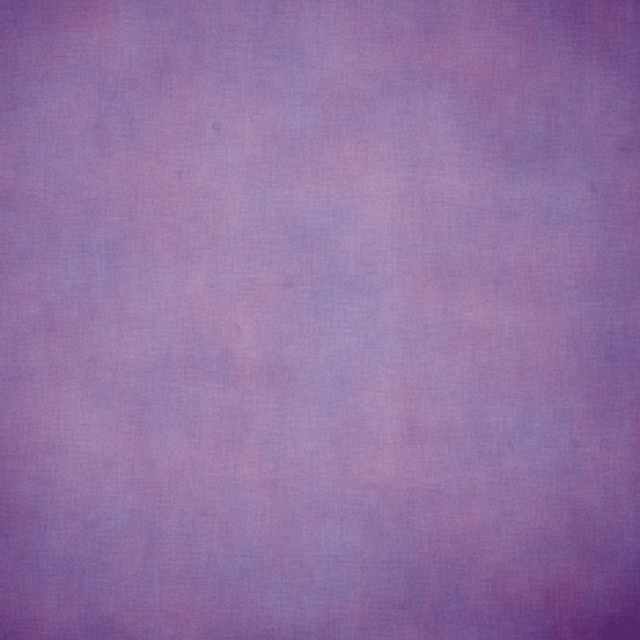
Reproduce this texture procedurally as a Shadertoy shader.

```glsl
vec2 gradientAt(vec2 cell) {
    vec3 h = fract(cell.xyx * vec3(0.1031, 0.1030, 0.0973));
    h += dot(h, h.yzx + 33.33);
    float angle = 6.2832 * fract((h.x + h.y) * h.z);
    return vec2(cos(angle), sin(angle));
}

float gradientNoise(vec2 p) {
    vec2 i = floor(p), f = p - i;
    vec2 u = f * f * f * (f * (f * 6.0 - 15.0) + 10.0);
    vec2 e = vec2(0.0, 1.0);
    return mix(
        mix(dot(gradientAt(i), f), dot(gradientAt(i + e.yx), f - e.yx), u.x),
        mix(dot(gradientAt(i + e), f - e), dot(gradientAt(i + 1.0), f - 1.0), u.x),
        u.y);
}

float fbm(vec2 p) {
    float sum = 0.0, amplitude = 0.6;
    for (int octave = 0; octave < 5; octave++) {
        sum += amplitude * gradientNoise(p);
        p = mat2(1.6, 1.2, -1.2, 1.6) * p + 17.3;
        amplitude *= 0.55;
    }
    return sum;
}

// Fine threads running both ways, plus loose grain
float clothGrain(vec2 p) {
    float warp = gradientNoise(p * vec2(190.0, 28.0) + 41.0);
    float weft = gradientNoise(p * vec2(32.0, 210.0) + 73.0);
    float grain = gradientNoise(p * 233.0 + 9.0);
    return 0.45 * warp + 0.5 * weft + 0.8 * grain;
}

// Sparse small stains, kept where broad noise allows them
float stains(vec2 p) {
    float spot = smoothstep(0.36, 0.62, gradientNoise(p * vec2(34.0, 28.0) + 5.0));
    return spot * smoothstep(0.0, 0.3, gradientNoise(p * 6.0 + 31.0));
}

void mainImage(out vec4 fragColor, in vec2 fragCoord) {
    vec2 p = fragCoord / iResolution.xy;

    // Uneven vignette, brightest a little above and left of the middle
    vec2 offset = p - vec2(0.46, 0.55);
    float edge = length(offset) + 0.08 * fbm(p * 3.0 + 2.0);
    float shade = 1.08 - 3.1 * pow(max(edge, 0.0), 2.6);

    // Cloudy mottling and soft brushed smears
    shade += 0.26 * fbm(p * 6.0 + 11.0);
    shade += 0.15 * fbm(p * vec2(4.0, 15.0) + 23.0);
    shade += 0.13 * fbm(p * vec2(24.0, 5.0) + 57.0);
    shade -= 0.22 * stains(p);
    shade += 0.24 * clothGrain(p);
    shade = clamp(shade, -0.5, 1.3);

    vec3 deepPurple = vec3(0.42, 0.27, 0.51);
    vec3 paleLilac = vec3(0.62, 0.51, 0.68);
    vec3 color = mix(deepPurple, paleLilac, shade);

    // Drift between rosy and bluish patches
    float tint = fbm(p * 5.0 + 83.0) + 0.5 * fbm(p * vec2(22.0, 14.0) + 97.0);
    color += tint * vec3(0.07, -0.015, -0.035);

    fragColor = vec4(color, 1.0);
}
```
